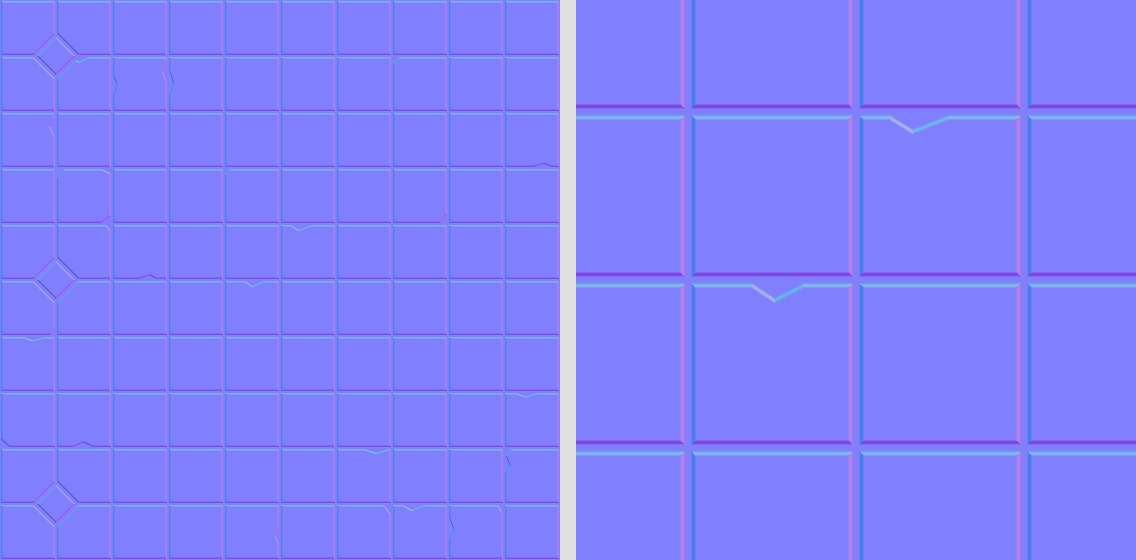
Left: the whole. Right: its middle third, enlarged.
Reproduce this texture map procedurally as a three.js fragment shader.

```glsl
varying vec2 vUv;

// Lengths are in tile cells unless noted
const float TILES = 10.0;
const float PIXEL = TILES / 512.0;       // softness of every edge
const float HALF_GAP = 0.026;
const float BEVEL_WIDTH = 0.0138;
const float BEVEL_SLOPE = 1.05;
const float INSET_RADIUS = 0.236;        // diamond, centre to side
const float CUT_RADIUS = 0.302;          // tile corners cut around it
const float INSET_COLUMN = 1.0;
const float INSET_ROW_STEP = 4.0;
const float NOTCH_SHARE = 0.055;         // chance per tile side
const float CHIP_SHARE = 0.032;          // chance per tile corner
const vec2 NOTCH_DEPTH = vec2(0.05, 0.09);
const vec2 NOTCH_WING = vec2(0.11, 0.22);
const vec2 CHIP_SIZE = vec2(0.07, 0.17);
const float NOTCH_SPREAD = 0.25;
const vec3 FLAT_COLOR = vec3(0.5, 0.5, 1.0);

float hash(vec2 cell, float salt) {
  vec3 p = fract(vec3(cell, salt + 3.0) * vec3(0.1031, 0.1130, 0.0973));
  p += dot(p, p.yzx + 33.33);
  return fract((p.x + p.y) * p.z);
}

float pick(vec2 range, vec2 cell, float salt) {
  return mix(range.x, range.y, hash(cell, salt));
}

// A facet holds its outward direction in xy and signed distance in z
vec3 outermost(vec3 a, vec3 b) {
  return a.z > b.z ? a : b;
}

bool hasInset(vec2 node) {
  return abs(node.x - INSET_COLUMN) < 0.5
      && abs(mod(node.y, INSET_ROW_STEP) - 1.0) < 0.5;
}

// Straight side, sometimes broken by a lopsided V notch
vec3 sideFacet(vec2 q, vec2 n, vec2 t, vec2 cell, float salt) {
  float dist = dot(q, n) - (0.5 - HALF_GAP);
  vec2 gradient = n;
  if (hash(cell, salt) < NOTCH_SHARE) {
    float depth = pick(NOTCH_DEPTH, cell, salt + 1.0);
    float u = dot(q, t) - pick(vec2(-NOTCH_SPREAD, NOTCH_SPREAD), cell, salt + 2.0);
    float wing = pick(NOTCH_WING, cell, salt + (u < 0.0 ? 3.0 : 4.0));
    if (abs(u) < wing) {
      dist += depth * (1.0 - abs(u) / wing);
      gradient -= t * sign(u) * depth / wing;
    }
  }
  return vec3(gradient, dist) / length(gradient);
}

// Slanted break across the corner between sides n and t
vec3 chipFacet(vec2 q, vec2 n, vec2 t, vec2 cell, float salt) {
  vec2 size = vec2(pick(CHIP_SIZE, cell, salt + 6.0), pick(CHIP_SIZE, cell, salt + 7.0));
  vec2 inward = 0.5 - HALF_GAP - vec2(dot(q, n), dot(q, t));
  vec2 gradient = n / size.x + t / size.y;
  return vec3(gradient, 1.0 - dot(inward, 1.0 / size)) / length(gradient);
}

vec3 tileFacet(vec2 p) {
  vec2 cell = floor(p);
  vec2 q = p - cell - 0.5;
  vec2 n = vec2(1.0, 0.0);
  vec3 facet = vec3(n, -1.0);
  for (int i = 0; i < 4; i++) {
    float salt = float(i) * 11.0;
    vec2 t = vec2(-n.y, n.x);
    vec2 corner = 0.5 * (n + t);
    facet = outermost(facet, sideFacet(q, n, t, cell, salt));
    if (hasInset(cell + 0.5 + corner)) {
      vec2 dir = normalize(corner);
      facet = outermost(facet, vec3(dir, dot(q - corner, dir) + CUT_RADIUS));
    } else if (hash(cell, salt + 5.0) < CHIP_SHARE) {
      facet = outermost(facet, chipFacet(q, n, t, cell, salt));
    }
    n = t;
  }
  return facet;
}

vec3 insetFacet(vec2 p) {
  vec2 node = floor(p + 0.5);
  if (!hasInset(node)) return vec3(1.0, 0.0, 1.0);
  vec2 dir = (step(0.0, p - node) * 2.0 - 1.0) * sqrt(0.5);
  return vec3(dir, dot(p - node, dir) - INSET_RADIUS);
}

// Tint the thin band just inside a facet by its tilted normal
vec3 bevel(vec3 color, vec3 facet) {
  float cover = clamp((facet.z + BEVEL_WIDTH) / PIXEL + 0.5, 0.0, 1.0)
              - clamp(facet.z / PIXEL + 0.5, 0.0, 1.0);
  vec3 normal = normalize(vec3(facet.xy * BEVEL_SLOPE, 1.0));
  return mix(color, normal * 0.5 + 0.5, cover);
}

void main() {
  vec2 p = vUv * TILES;
  vec3 color = bevel(FLAT_COLOR, tileFacet(p));
  color = bevel(color, insetFacet(p));
  gl_FragColor = vec4(color, 1.0);
}
```
